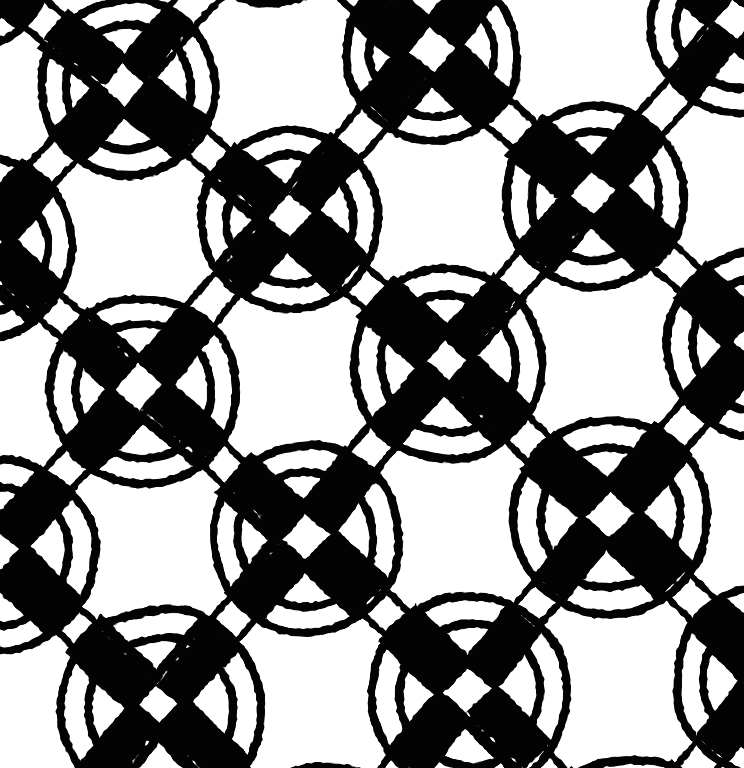
This pattern is drawn by a Shadertoy shader. Its source:

```glsl
// Hand-inked diagonal lattice: double rings and solid crossed bars at each node, twin rails between.

// Lengths are fractions of the canvas height
const vec2 LATTICE_CENTER = vec2(0.583, 0.529);
const vec2 STEP_ACROSS = vec2(0.400, 0.030);
const vec2 STEP_DOWN = vec2(0.021, -0.417);
const vec2 BEND = vec2(0.0117, 0.0111);        // skew and stretch of the lattice
const float NODE_JITTER = 0.007;
const vec2 RING_SHIFT = vec2(0.004, -0.005);   // rings sit slightly off the crossing
const float RING_RADIUS = 0.121;
const float RING_GROWTH = 0.0065;              // rings grow toward the bottom
const float INNER_RATIO = 0.72;
const float RING_HALF = 0.0055;
const vec2 BAR_HALF = vec2(0.034, 0.030);      // falling and rising bars
const float HOLE_HALF = 0.020;
const float RAIL_OFFSET = 0.0215;
const float RAIL_HALF = 0.0043;
const float ROUGHNESS = 0.0028;
const float SCRATCH_SHARE = 0.4;
const vec3 PAPER = vec3(1.0);
const vec3 INK = vec3(0.01);

float hash(vec2 p) {
    return fract(sin(dot(p, vec2(127.1, 311.7))) * 43758.5453);
}

float noise(vec2 p) {
    vec2 i = floor(p), f = fract(p);
    f = f * f * (3.0 - 2.0 * f);
    return mix(mix(hash(i), hash(i + vec2(1, 0)), f.x),
               mix(hash(i + vec2(0, 1)), hash(i + vec2(1, 1)), f.x), f.y);
}

vec2 bend(vec2 uv) {
    return vec2(0.0, -uv.y * dot(BEND, uv));
}

// Canvas position of a node from its diagonal lattice index
vec2 nodePosition(vec2 id) {
    vec2 uv = 0.5 * vec2(id.x + id.y, id.x - id.y);
    vec2 jitter = vec2(hash(id), hash(id + 17.3)) - 0.5;
    return LATTICE_CENTER + mat2(STEP_ACROSS, STEP_DOWN) * uv + bend(uv) + NODE_JITTER * jitter;
}

// Index of the node nearest to a canvas position
vec2 nearestNode(vec2 p) {
    mat2 toLattice = inverse(mat2(STEP_ACROSS, STEP_DOWN));
    vec2 uv = toLattice * (p - LATTICE_CENTER);
    uv = toLattice * (p - LATTICE_CENTER - bend(uv));
    return round(vec2(uv.x + uv.y, uv.x - uv.y));
}

float box(vec2 p, vec2 halfSize) {
    vec2 q = abs(p) - halfSize;
    return length(max(q, 0.0)) + min(max(q.x, q.y), 0.0);
}

// One arm from a node: solid bar, then twin rails to the midpoint
float arm(vec2 local, vec2 toNext, float radius, float barHalf, float seed) {
    float span = length(toNext);
    vec2 dir = toNext / span;
    vec2 q = vec2(dot(local, dir), dot(local, vec2(-dir.y, dir.x)));

    float start = HOLE_HALF + 0.007 * (hash(vec2(seed, 2.0)) - 0.5);
    float end = radius * (1.0 + 0.1 * (hash(vec2(seed, 5.0)) - 0.5));
    float width = barHalf + 0.006 * (hash(vec2(seed, 8.0)) - 0.5);
    float bar = box(q - vec2(0.5 * (start + end), 0.0), vec2(0.5 * (end - start), width));

    // Dry-pen scratches along one side of some bars
    if (hash(vec2(seed, 11.0)) < SCRATCH_SHARE) {
        float side = hash(vec2(seed, 3.0)) < 0.5 ? -1.0 : 1.0;
        float streak = abs(q.y - side * 0.019) - 0.004 * (noise(q * 130.0 + seed) - 0.5);
        float gap = 0.006 * (0.55 - noise(vec2(q.x * 45.0, seed)));
        bar = max(bar, -max(streak, gap));
    }

    float railStart = radius * 0.9;
    float railEnd = 0.51 * span;
    vec2 railPoint = vec2(q.x - 0.5 * (railStart + railEnd), abs(q.y) - RAIL_OFFSET);
    float rail = box(railPoint, vec2(0.5 * (railEnd - railStart), RAIL_HALF));
    return min(bar, rail);
}

float rings(vec2 local, float radius) {
    float r = length(local - RING_SHIFT);
    return min(abs(r - radius), abs(r - radius * INNER_RATIO)) - RING_HALF;
}

void mainImage(out vec4 fragColor, in vec2 fragCoord) {
    vec2 p = fragCoord / iResolution.y;

    // Slow hand wobble
    vec2 wobble = vec2(noise(p * 16.0), noise(p * 16.0 + 41.0)) - 0.5;
    vec2 drawn = p + 0.006 * wobble;

    vec2 home = nearestNode(p);
    float d = 1.0;
    for (int k = 0; k < 9; k++) {
        vec2 id = home + vec2(k % 3 - 1, k / 3 - 1);
        vec2 center = nodePosition(id);
        vec2 local = drawn - center;
        float radius = RING_RADIUS + RING_GROWTH * 0.5 * (id.x - id.y)
                     + 0.008 * (hash(id + 5.7) - 0.5);
        d = min(d, rings(local, radius));
        for (int n = 0; n < 4; n++) {
            vec2 heading = (n < 2 ? vec2(1, 0) : vec2(0, 1)) * (n % 2 == 0 ? 1.0 : -1.0);
            vec2 toNext = nodePosition(id + heading) - center;
            float barHalf = n < 2 ? BAR_HALF.x : BAR_HALF.y;
            d = min(d, arm(local, toNext, radius, barHalf, hash(id + 9.1) * 50.0 + float(n)));
        }
    }

    // Ragged ink edge
    d += ROUGHNESS * (noise(p * 190.0) - 0.5);
    float edge = 0.6 / iResolution.y;
    fragColor = vec4(mix(INK, PAPER, smoothstep(-edge, edge, d)), 1.0);
}
```
